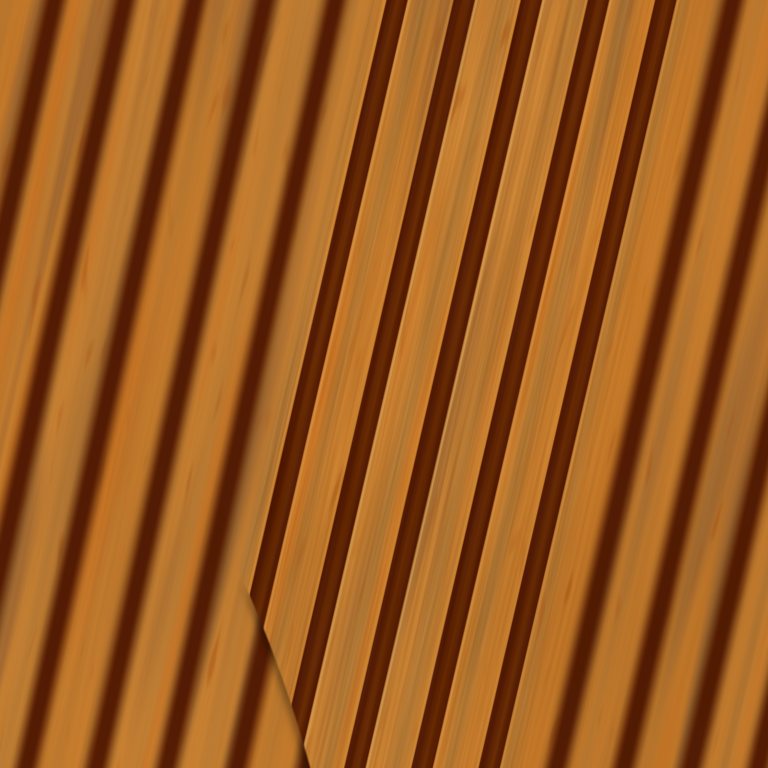
This texture is drawn by a WebGL 1 fragment shader. Its source:

```glsl
precision highp float;
uniform vec2 u_resolution;

vec2 hash2(vec2 p) {
  p = vec2(dot(p, vec2(127.1, 311.7)), dot(p, vec2(269.5, 183.3)));
  return fract(sin(p) * 43758.55) * 2.0 - 1.0;
}

float gradientNoise(vec2 p) {
  vec2 i = floor(p), f = fract(p);
  vec2 u = f * f * f * (f * (f * 6.0 - 15.0) + 10.0);
  float a = dot(hash2(i), f);
  float b = dot(hash2(i + vec2(1, 0)), f - vec2(1, 0));
  float c = dot(hash2(i + vec2(0, 1)), f - vec2(0, 1));
  float d = dot(hash2(i + vec2(1, 1)), f - vec2(1, 1));
  return mix(mix(a, b, u.x), mix(c, d, u.x), u.y);
}

// One field of slats: s runs across them, y along, blur is 0 for crisp and 1 for soft
vec3 slats(float s, float y, float origin, float pitch, float blur) {
  float t = (s - origin) / pitch;
  float id = floor(t), f = fract(t);
  float side = f < 0.5 ? 1.0 : -1.0;
  float gap = min(f, 1.0 - f) * pitch;
  float crisp = 1.0 - blur;
  float aa = 0.7 / u_resolution.x;

  // Broad stains that differ between slats
  float tone = hash2(vec2(id, 4.0)).x;
  vec3 wood = mix(vec3(0.76, 0.465, 0.155), vec3(0.77, 0.50, 0.20), 0.5 + 0.5 * tone);
  float stain = gradientNoise(vec2(f * 3.2 + id * 7.3, y * 1.3 + id));
  wood = mix(wood, vec3(0.60, 0.39, 0.19), smoothstep(0.02, 0.4, stain) * 0.75);
  wood = mix(wood, vec3(0.80, 0.44, 0.12), smoothstep(0.02, 0.4, -stain) * 0.6);
  float ashBand = exp(-pow((f - 0.48 - 0.2 * tone) / 0.11, 2.0));
  wood = mix(wood, vec3(0.62, 0.44, 0.21), ashBand * (0.25 + 0.3 * crisp));

  // Fine grain drawn out along the slat
  float grain = gradientNoise(vec2(s * 190.0, y * 4.0));
  float fibre = gradientNoise(vec2(s * 420.0, y * 9.0 + 20.0));
  wood += vec3(1.0, 0.85, 0.55) * (grain * 0.08 + fibre * 0.05) * (0.25 + 0.75 * crisp);
  float knot = smoothstep(0.25, 0.55, gradientNoise(vec2(s * 75.0, y * 12.0 + 3.0)));
  wood = mix(wood, vec3(0.66, 0.33, 0.08), knot * 0.5);

  // Pale planed edges, brighter on the left side of each slat
  float edge = exp(-pow((gap - 0.0163) / 0.0016, 2.0)) * crisp;
  vec3 edgeColor = side > 0.0 ? vec3(0.82, 0.62, 0.33) : vec3(0.82, 0.54, 0.19);
  wood = mix(wood, edgeColor, edge * (0.65 + 0.25 * tone));
  wood *= 1.0 - 0.12 * smoothstep(0.026, 0.016, gap) * blur;

  // Dark groove with a lighter floor
  float floorLight = exp(-pow((gap * side - 0.002) / 0.007, 2.0));
  vec3 groove = mix(vec3(0.31, 0.095, 0.01), vec3(0.40, 0.165, 0.012), floorLight * crisp);
  groove += 0.04 * grain * crisp;
  groove = mix(groove, vec3(0.33, 0.11, 0.01), blur * 0.8);
  float softness = max(aa, mix(0.0013, 0.0085, blur));
  float cover = smoothstep(-softness, softness, gap - mix(0.0138, 0.0128, blur));
  return mix(groove, wood, cover);
}

void main() {
  vec2 p = gl_FragCoord.xy / u_resolution;
  float s = p.x - 0.23 * p.y;

  // Crisp middle panel that drifts out of focus to the right
  float drift = smoothstep(0.655, 0.715, s);
  vec3 panel = slats(s, p.y, 0.287, 0.0875, drift);

  // Soft field on the left, slightly shifted and steeper
  vec3 backdrop = slats(p.x - 0.22 * p.y, p.y, 0.034, 0.0915, 1.0);

  // The panel ends along a slat, then along a curved cut near the bottom
  float cut = p.x - (0.404 - 0.27 * p.y - 0.36 * p.y * p.y);
  float alongSlat = smoothstep(0.247, 0.262, s);
  float aboveCut = smoothstep(-0.002, 0.002, cut);
  float shadow = exp(-pow(min(cut, 0.0) / 0.009, 2.0)) * smoothstep(0.25, 0.2, p.y);
  backdrop *= 1.0 - 0.3 * shadow;

  vec3 color = mix(backdrop, panel, alongSlat * aboveCut);
  color *= 1.0 + 0.06 * gradientNoise(p * vec2(3.0, 2.0) + 5.0);
  gl_FragColor = vec4(color, 1.0);
}
```
